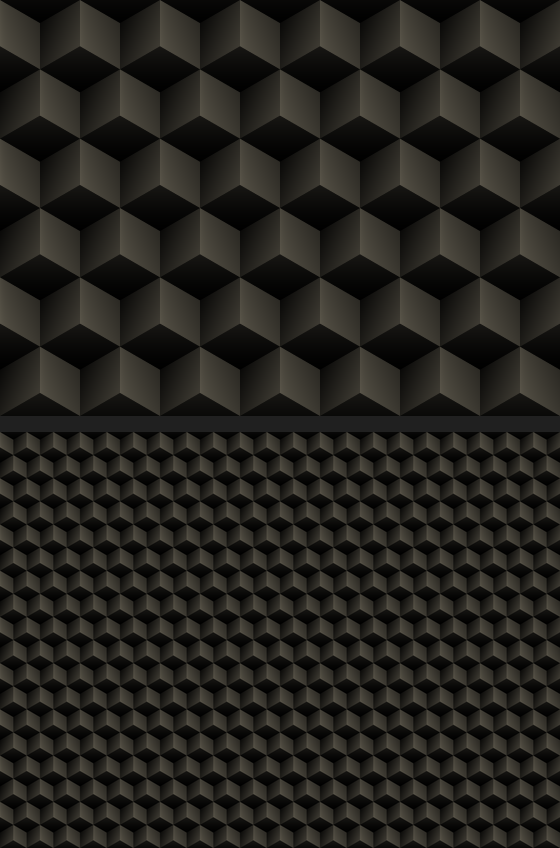
Top, the tile; bottom, the same tile 3 across and 3 down.
This pattern is drawn by a Shadertoy shader. Its source:

```glsl
// Stacked cubes in warm charcoal: seven columns by six staggered rows of hexagons.
// Each hexagon splits into a lit right face, a dim left face and a near-black
// underside, every face shaded by a linear gradient and smoothed by supersampling.

const vec2 REPEATS = vec2(7.0, 6.0); // an even row count keeps the stagger seamless

// Offset from the nearest hexagon centre, in column widths and row heights
vec2 hexLocal(vec2 p) {
    vec2 period = vec2(1.0, 2.0);
    vec2 a = mod(p + 0.5 * period, period) - 0.5 * period;
    vec2 b = mod(p, period) - 0.5 * period;
    vec2 metric = vec2(1.0, 0.8660254); // makes the hexagons regular
    return length(a * metric) < length(b * metric) ? a : b;
}

vec3 cubeColor(vec2 uv) {
    // Apexes sit on the row lines, centres two thirds of a row below
    vec2 c = hexLocal(uv * REPEATS + vec2(0.0, 2.0 / 3.0));
    float across = 2.0 * abs(c.x);        // 0 at the ridge, 1 at the outer edge
    float up = 1.5 * c.y + 0.5 * across;  // 0 at the lower edge, 1 at the upper edge
    float fade = 0.6 * across + 0.4 * up;

    float light;
    if (up < 0.0) {
        // Underside, sinking to black at its lower corner
        light = 0.095 * pow(clamp(1.0 + 1.5 * c.y, 0.0, 1.0), 1.4);
    } else if (c.x < 0.0) {
        // Left face, darkest at its upper outer corner
        light = mix(0.245, 0.035, fade);
    } else {
        // Right face, with a soft glint along the ridge
        light = mix(0.325, 0.165, fade) + 0.03 * exp(-12.0 * across);
    }
    return light * vec3(1.0, 0.95, 0.82);
}

void mainImage(out vec4 fragColor, in vec2 fragCoord) {
    // Average a 4 x 4 grid of samples inside the pixel
    vec3 color = vec3(0.0);
    for (int y = 0; y < 4; y++) {
        for (int x = 0; x < 4; x++) {
            vec2 jitter = (vec2(x, y) + 0.5) / 4.0 - 0.5;
            color += cubeColor((fragCoord + jitter) / iResolution.xy);
        }
    }
    fragColor = vec4(color / 16.0, 1.0);
}
```
